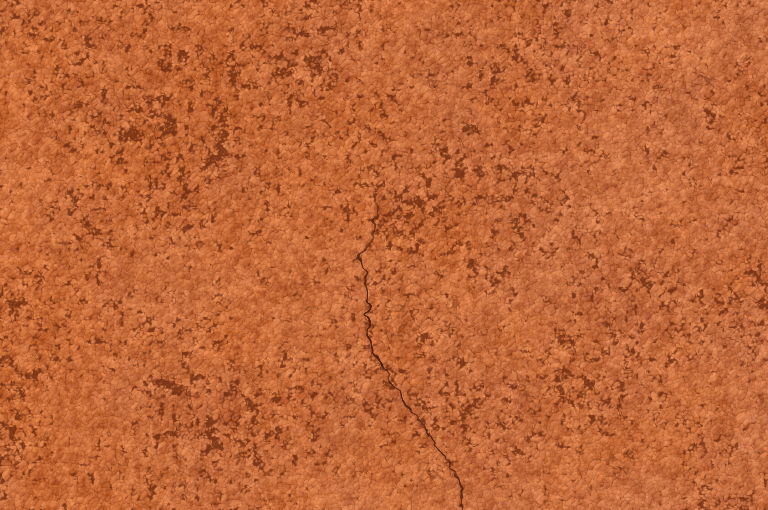
Write a WebGL 1 fragment shader that draws this texture.

```glsl
precision highp float;
// Draws a dry, grainy terracotta earth surface with fine pits and one thin crack.
uniform vec2 u_resolution;

float hash(vec2 p) {
  vec3 q = fract(p.xyx * vec3(0.1031, 0.1030, 0.0973));
  q += dot(q, q.yzx + 33.33);
  return fract((q.x + q.y) * q.z);
}

float noise(vec2 p) {
  vec2 cell = floor(p), f = fract(p);
  f = f * f * (3.0 - 2.0 * f);
  float low = mix(hash(cell), hash(cell + vec2(1.0, 0.0)), f.x);
  float high = mix(hash(cell + vec2(0.0, 1.0)), hash(cell + 1.0), f.x);
  return mix(low, high, f.y);
}

float fbm(vec2 p) {
  float sum = 0.0, amp = 0.533;
  for (int i = 0; i < 4; i++) {
    sum += amp * noise(p);
    p = mat2(1.6, 1.2, -1.2, 1.6) * p + 17.3;
    amp *= 0.5;
  }
  return sum;
}

// Nearest grain: x = distance to its centre, y = its shade, z = slope to the light
vec3 grains(vec2 p) {
  vec2 cell = floor(p);
  vec3 nearest = vec3(9.0, 0.0, 0.0);
  for (int j = -1; j <= 1; j++) {
    for (int i = -1; i <= 1; i++) {
      vec2 id = cell + vec2(float(i), float(j));
      vec2 centre = id + 0.1 + 0.8 * vec2(hash(id), hash(id + 71.7));
      vec2 offset = p - centre;
      float dist = length(offset);
      if (dist < nearest.x) {
        nearest = vec3(dist, hash(id + 31.1), dot(offset, vec2(-0.6, 0.8)));
      }
    }
  }
  return nearest;
}

// Darkness of the main crack, running from mid canvas to the lower edge
float crack(vec2 p, float pixel) {
  float path = 0.715 + 0.19 * (1.0 - smoothstep(0.0, 0.40, p.y))
             + 0.03 * smoothstep(0.48, 0.58, p.y);
  path += 0.022 * (noise(vec2(p.y * 18.0, 3.5)) - 0.5);
  path += 0.015 * (noise(vec2(p.y * 60.0, 8.5)) - 0.5);
  path += 0.009 * (noise(p * 120.0) - 0.5);
  float width = 0.0019 * noise(vec2(p.y * 55.0, 5.5));
  float line = 1.0 - smoothstep(width, width + 1.1 * pixel, abs(p.x - path));
  float broken = smoothstep(0.3, 0.6, noise(vec2(p.y * 34.0, 12.5)));
  float strength = mix(0.7 + 0.3 * broken, 0.75 * broken, smoothstep(0.48, 0.52, p.y));
  return line * strength * (1.0 - smoothstep(0.59, 0.63, p.y));
}

void main() {
  float pixel = 1.0 / u_resolution.y;
  vec2 p = gl_FragCoord.xy * pixel;
  float across = gl_FragCoord.x / u_resolution.x;

  // Grain relief over soft mottling
  vec3 grain = grains(p * 140.0 + 1.2 * noise(p * 100.0));
  float mottle = fbm(p * 24.0 + 4.0);
  float patches = fbm(p * 5.0 + 9.0);
  float tone = 0.10 * (grain.y - 0.5) + 0.12 * (0.40 - grain.x) + 0.06 * grain.z;
  tone += 0.12 * (noise(p * 85.0) - 0.5) + 0.10 * (mottle - 0.5);
  tone += 0.03 * (0.5 - patches);

  // Orange clay with duller, pinker grains, more of them towards the right
  vec3 clay = vec3(0.780, 0.427, 0.240) + tone * vec3(1.0, 0.96, 0.78);
  float dull = 0.6 * (across - 0.5) + 1.2 * (fbm(p * 9.0 + 40.0) - 0.5);
  dull += 0.9 * (hash(floor(p * 150.0) + grain.y) - 0.5);
  clay += dull * vec3(-0.012, 0.010, 0.042);

  // Small ragged pits in the gaps between grains, gathered in loose clusters
  float pitField = 0.45 * noise(p * 88.0 + 5.0) + 0.30 * noise(p * 170.0);
  pitField += 0.30 * grain.x + 0.42 * (patches - 0.5) + 0.25 * (mottle - 0.5);
  float pit = smoothstep(0.58, 0.84, pitField);
  vec3 color = mix(clay, vec3(0.43, 0.17, 0.06), 0.8 * pit);

  // Short, ragged hairline cracks
  float ridge = abs(fbm(p * 13.0 + 60.0) + 0.08 * noise(p * 110.0) - 0.54);
  float hair = 1.0 - smoothstep(0.0, 0.004 + 11.0 * pixel, ridge);
  hair *= smoothstep(0.60, 0.85, noise(p * 13.0 + 22.0)) * noise(p * 70.0);
  color = mix(color, vec3(0.43, 0.18, 0.07), 0.6 * hair);

  // Main crack with a faint shaded rim
  color *= 1.0 - 0.10 * crack(p + vec2(0.002, 0.0), 3.0 * pixel);
  color = mix(color, vec3(0.28, 0.10, 0.04), 0.9 * crack(p, pixel));

  gl_FragColor = vec4(clamp(color, 0.0, 1.0), 1.0);
}
```
